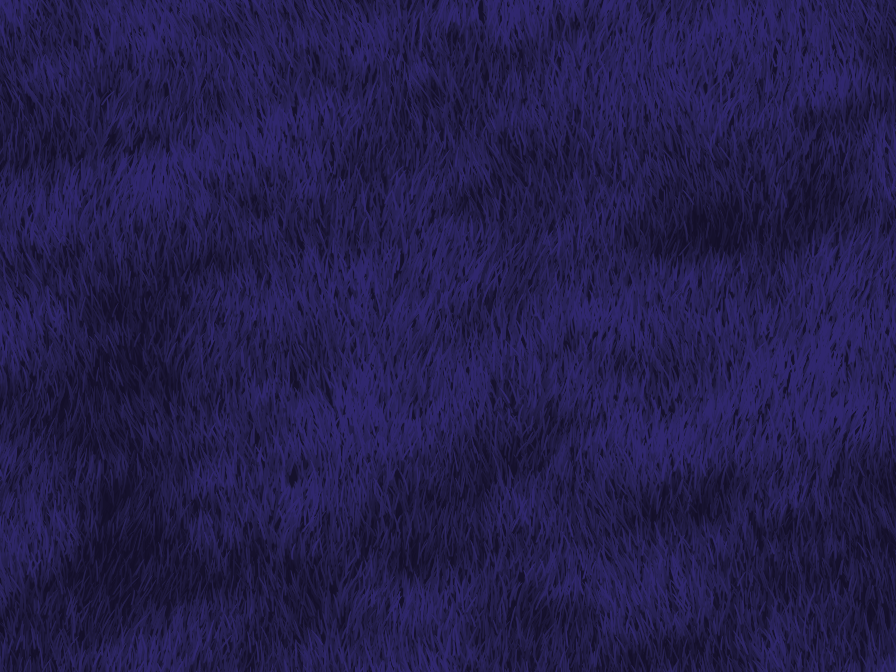
Give the GLSL for this texture, as a Shadertoy shader.

```glsl
// Dense indigo grass: layered curved blades with bright tufts and dark hollows.

vec4 hash4(vec2 cell) {
    float n = dot(cell, vec2(127.1, 311.7));
    return fract(sin(n + vec4(0.0, 1.7, 3.1, 4.9)) * 43758.5453);
}

float noise(vec2 p) {
    vec2 i = floor(p), f = fract(p);
    f = f * f * (3.0 - 2.0 * f);
    return mix(mix(hash4(i).x, hash4(i + vec2(1, 0)).x, f.x),
               mix(hash4(i + vec2(0, 1)).x, hash4(i + vec2(1, 1)).x, f.x), f.y);
}

// Indigo ramp, slightly greyer in its middle
vec3 indigo(float shade) {
    vec3 color = mix(vec3(0.075, 0.058, 0.16), vec3(0.188, 0.154, 0.435), shade);
    return color + vec3(0.008, 0.014, 0.0) * 4.0 * shade * (1.0 - shade);
}

void mainImage(out vec4 fragColor, in vec2 fragCoord) {
    vec2 p = fragCoord / iResolution.y;

    // Wide, slightly slanted patches of light and hollow
    vec2 slanted = vec2(p.x, p.y - 0.15 * p.x);
    float patches = 0.6 * noise(slanted * vec2(5.0, 10.0) + 3.0)
                  + 0.4 * noise(slanted * vec2(13.0, 25.0) + 40.0);
    float tuftLean = noise(p * vec2(11.0, 8.0) + 70.0) - 0.5;

    float shade = 0.05;
    vec2 cellSize = vec2(0.03, 0.04);
    const int LAYERS = 38;

    // Paint blades from the back layer to the front
    for (int k = 0; k < LAYERS; k++) {
        float depth = float(k) / float(LAYERS - 1);
        vec2 shift = hash4(vec2(float(k), 9.0)).xy;
        vec2 grid = p / cellSize + shift;
        for (int j = 0; j >= -1; j--) {
            for (int i = -1; i <= 1; i++) {
                vec2 cell = floor(grid) + vec2(i, j);
                vec4 rnd = hash4(cell + float(k) * vec2(17.0, 29.0));
                vec2 q = (grid - cell - rnd.xy) * cellSize;

                // Each blade rises from its root, bends and tapers
                float t = q.y / mix(0.022, 0.04, rnd.z);
                if (t < 0.0 || t > 1.0) continue;
                float lean = 0.022 * tuftLean + 0.024 * (rnd.w - 0.5);
                float bend = 0.014 * (fract(rnd.z * 7.3) - 0.5);
                float slope = (lean + 2.0 * bend * t) / 0.032;
                float dist = abs(q.x - lean * t - bend * t * t) / sqrt(1.0 + slope * slope);
                float halfWidth = mix(0.0018, 0.0029, patches) * sqrt(1.0 - t) * (0.6 + 0.4 * t);
                float cover = 1.0 - smoothstep(-0.0009, 0.0009, dist - halfWidth);
                cover *= smoothstep(0.0, 0.12, t) * smoothstep(1.0, 0.9, t);

                float bladeShade = 0.2 + 0.65 * depth + 1.1 * (patches - 0.5)
                                 + 0.45 * (fract(rnd.w * 5.7) - 0.5) - 0.14 * (1.0 - t);
                shade = mix(shade, clamp(bladeShade, 0.0, 1.0), cover);
            }
        }
    }
    fragColor = vec4(indigo(shade), 1.0);
}
```
